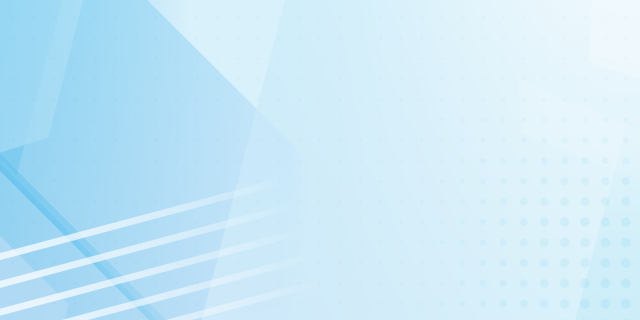
A Shadertoy shader for this background:

```glsl
const vec3 WHITE = vec3(0.98, 0.99, 1.0);
const vec3 PALE = vec3(0.85, 0.945, 0.98);
const vec3 SKY = vec3(0.765, 0.905, 0.98);
const vec3 AZURE = vec3(0.36, 0.75, 0.93);
const vec3 LAVENDER = vec3(0.71, 0.86, 0.96);
const vec3 AQUA = vec3(0.77, 0.92, 0.97);

// Coverage of the half plane to the left of the line from a to b
float side(vec2 p, vec2 a, vec2 b, float blur) {
    vec2 along = normalize(b - a);
    float d = dot(p - a, vec2(-along.y, along.x));
    return smoothstep(-blur, blur, d);
}

// Coverage of the interval from lo to hi
float band(float v, float lo, float hi, float blur) {
    return smoothstep(lo - blur, lo + blur, v)
         * (1.0 - smoothstep(hi - blur, hi + blur, v));
}

// Four-corner colour blend
vec3 blend4(vec3 lowL, vec3 lowR, vec3 topL, vec3 topR, vec2 t) {
    return mix(mix(lowL, lowR, t.x), mix(topL, topR, t.x), t.y);
}

// Halftone dots that swell toward the lower right
float halftone(vec2 p, float pitch, float blur) {
    vec2 origin = vec2(1.190, 0.370);
    vec2 centre = origin + round((p - origin) / pitch) * pitch;
    float grow = smoothstep(1.2, 1.85, centre.x)
               * (1.0 - smoothstep(0.25, 0.85, centre.y));
    float radius = mix(0.005, 0.015, grow);
    float disc = 1.0 - smoothstep(radius - blur, radius + blur, length(p - centre));
    return disc * mix(0.25, 0.6, grow);
}

// Parallel rising stripes that fade to the right
float stripes(vec2 p, float blur) {
    float cover = 0.0;
    for (int i = 0; i < 5; i++) {
        float n = float(i);
        float reach = clamp(p.x / (0.89 + 0.03 * n), 0.0, 1.0);
        float height = p.y - 0.267 * p.x - 0.198 + 0.0868 * n;
        cover += band(height, -0.011, 0.011, blur) * 0.78 * (1.0 - reach * reach);
    }
    return cover;
}

void mainImage(out vec4 fragColor, in vec2 fragCoord) {
    vec2 p = fragCoord / iResolution.y;
    float aa = 0.8 / iResolution.y;

    // Broad backdrop
    vec2 t = vec2(smoothstep(0.75, 1.95, p.x), p.y);
    vec3 col = blend4(vec3(0.81, 0.915, 0.975), vec3(0.85, 0.945, 0.98),
                      vec3(0.81, 0.93, 0.98), vec3(0.925, 0.97, 0.99), t);

    // Left wing, middle wing and pale triangle
    float underDiagonal = side(p, vec2(0.940, 0.523), vec2(0.461, 1.0), aa);
    float leftOfSlant = side(p, vec2(0.630, 0.0), vec2(0.891, 1.0), aa);
    float leftOfFold = side(p, vec2(0.90, 0.0), vec2(0.945, 0.523), 0.04);
    vec3 wing = blend4(vec3(0.59, 0.82, 0.945), vec3(0.80, 0.90, 0.975),
                       vec3(0.54, 0.825, 0.945), vec3(0.78, 0.91, 0.98),
                       vec2(clamp(p.x / 0.9, 0.0, 1.0), p.y));
    col = mix(col, SKY, underDiagonal * (1.0 - leftOfSlant) * leftOfFold * 0.5 * smoothstep(-0.2, 0.6, p.y));
    col = mix(col, wing, underDiagonal * leftOfSlant);
    col = mix(col, mix(SKY, PALE, smoothstep(0.4, 0.62, p.x)),
              (1.0 - underDiagonal) * leftOfSlant);

    // Overlapping panels on the left edge
    float panel = side(p, vec2(0.151, 0.570), vec2(0.26, 1.0), aa)
                * side(p, vec2(0.0, 0.523), vec2(0.151, 0.570), aa);
    float outer = side(p, vec2(0.052, 0.453), vec2(0.195, 1.0), aa);
    float diagonal = p.x + p.y;
    float aboveBand = smoothstep(0.505 - aa, 0.505 + aa, diagonal);
    col = mix(col, AZURE, outer * aboveBand * mix(0.35, 0.12, panel));
    col = mix(col, WHITE, panel * 0.15);

    // Blue diagonal ribbon with a darker core
    float ribbonFade = 1.0 - smoothstep(0.0, 0.6, p.x);
    col = mix(col, AZURE, band(diagonal, 0.466, 0.520, aa) * mix(0.15, 0.45, ribbonFade));
    col = mix(col, AZURE, band(diagonal, 0.466, 0.490, aa) * mix(0.15, 0.4, ribbonFade));

    // Lower left corner
    float corner = (1.0 - smoothstep(0.263 - aa, 0.263 + aa, diagonal))
                 * side(p, vec2(0.203, 0.0), vec2(0.214, 0.05), aa);
    col = mix(col, LAVENDER, corner * 0.8);

    // Pale panels at the upper right
    float topPanel = side(p, vec2(1.841, 0.805), vec2(2.0, 0.753), aa)
                   * side(p, vec2(1.849, 1.0), vec2(1.841, 0.805), aa);
    float patchShape = side(p, vec2(1.620, 0.753), vec2(1.628, 0.583), 0.004)
                     * side(p, vec2(1.628, 0.583), vec2(1.797, 0.518), 0.004)
                     * side(p, vec2(1.836, 0.661), vec2(1.620, 0.753), 0.004);
    col = mix(col, WHITE, topPanel * 0.3 + patchShape * 0.15);

    // Aqua wedge at the lower right
    float wedge = 1.0 - side(p, vec2(1.797, 0.0), vec2(2.0, 0.76), aa);
    col = mix(col, AQUA, wedge * 0.6 * (1.0 - smoothstep(0.0, 0.72, p.y)));

    // Dots and stripes
    col -= vec3(0.10, 0.035, 0.012) * halftone(p, 0.0638, aa);
    col = mix(col, WHITE, stripes(p, aa));

    fragColor = vec4(col, 1.0);
}
```
